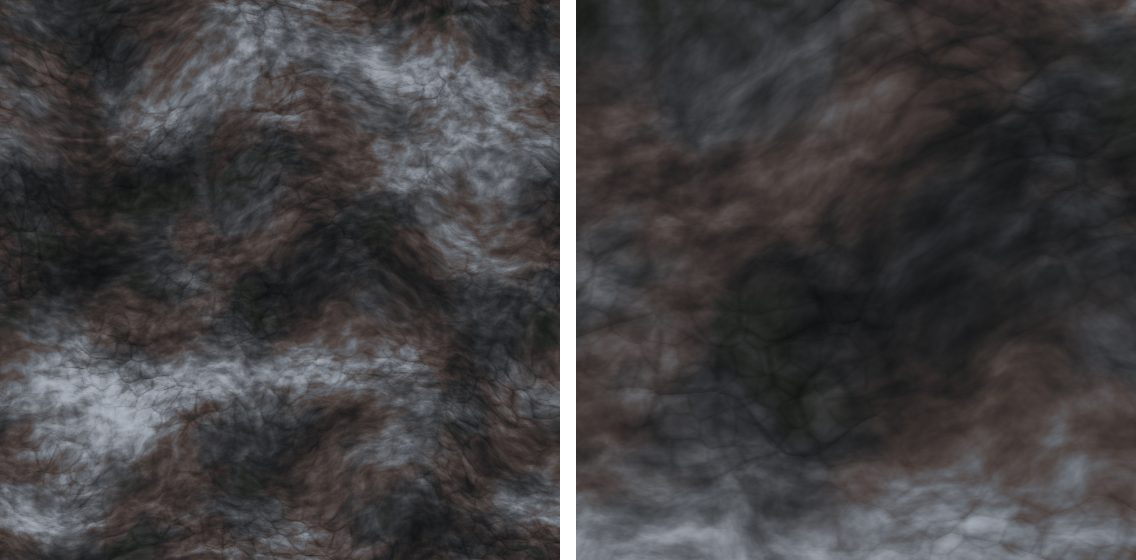
Left: the whole. Right: its middle third, enlarged.
Give the GLSL for this texture, as a WebGL 1 fragment shader.

```glsl
precision highp float;
// Weathered dark rock: pale, cool mineral patches over brown-black strata.
// Wrapped gradient noise, bent by sines, sets the log of the brightness;
// cellular pebbles, thin ledges and fine fibres are layered over it.
uniform vec2 u_resolution;

const float TAU = 6.2831853;
const float MEDIAN_LIGHT = 0.243;
const float SHOULDER = 0.48;
const float SHOULDER_RANGE = 0.25;
const float PATCH_CONTRAST = 1.22;
const float BAND_CONTRAST = 0.22;
const float GLINT_CONTRAST = 1.2;
const float LEDGE_CONTRAST = 0.22;
const float PEBBLE_CONTRAST = 0.26;
const float FIBRE_CONTRAST = 0.5;
const vec2 PATCH_REPEATS = vec2(3.0, 5.0);
const vec2 GLINT_REPEATS = vec2(7.0, 3.0);
const vec2 LEDGE_REPEATS = vec2(2.0, 4.0);
const vec2 PEBBLE_REPEATS = vec2(26.0, 30.0);
const vec2 FIBRE_REPEATS = vec2(34.0, 54.0);
const vec3 COOL_TINT = vec3(0.965, 1.0, 1.06);
const vec3 RUST_TINT = vec3(1.11, 0.96, 0.92);
const vec3 MOSS_TINT = vec3(0.96, 1.06, 0.96);

vec2 hash2(vec2 cell) {
  vec3 q = fract(cell.xyx * vec3(0.1031, 0.1030, 0.0973));
  q += dot(q, q.yzx + 33.33);
  return fract((q.xx + q.yz) * q.zy);
}

// Dot product of a random unit gradient with the offset from its corner.
float corner(vec2 cell, vec2 offset, vec2 period, float seed) {
  float angle = TAU * hash2(mod(cell, period) + seed).x;
  return dot(vec2(cos(angle), sin(angle)), offset);
}

// Gradient noise that wraps after "repeats" cells across the unit square.
float noise(vec2 uv, vec2 repeats, float seed) {
  vec2 p = uv * repeats + fract(seed * 0.37);
  vec2 c = floor(p), f = p - c;
  vec2 w = f * f * f * (f * (f * 6.0 - 15.0) + 10.0);
  vec2 e = vec2(1.0, 0.0);
  float low = mix(corner(c, f, repeats, seed),
                  corner(c + e, f - e, repeats, seed), w.x);
  float high = mix(corner(c + e.yx, f - e.yx, repeats, seed),
                   corner(c + 1.0, f - 1.0, repeats, seed), w.x);
  return mix(low, high, w.y);
}

float layeredNoise(vec2 uv, vec2 repeats, float seed) {
  float sum = 0.0, gain = 1.0;
  for (int i = 0; i < 5; i++) {
    sum += gain * noise(uv, repeats, seed);
    repeats *= 2.0;
    gain *= 0.54;
    seed += 17.0;
  }
  return sum;
}

// Rounded stones: lit from above, with darker joints between them.
float pebbles(vec2 uv, vec2 repeats, float seed) {
  vec2 p = uv * repeats, c = floor(p), toNearest = vec2(0.0);
  float first = 9.0, second = 9.0;
  for (int j = -1; j <= 1; j++) {
    for (int i = -1; i <= 1; i++) {
      vec2 cell = c + vec2(float(i), float(j));
      vec2 d = p - cell - hash2(mod(cell, repeats) + seed);
      float dist = length(d);
      if (dist < first) {
        second = first;
        first = dist;
        toNearest = d;
      } else {
        second = min(second, dist);
      }
    }
  }
  float joint = 1.0 - smoothstep(0.0, 0.22, second - first);
  return 0.6 * toNearest.y - 0.8 * joint + 0.15;
}

void main() {
  vec2 uv = gl_FragCoord.xy / u_resolution;

  // Bend the strata with whole sine waves, then with noise.
  vec2 bent = uv;
  bent.y += 0.03 * sin(TAU * (uv.x + 0.1)) + 0.015 * sin(TAU * (2.0 * uv.x + uv.y));
  bent += 0.045 * vec2(noise(uv, vec2(4.0), 61.0), noise(uv, vec2(5.0), 83.0));
  vec2 rough = bent + 0.01 * vec2(noise(uv, vec2(19.0), 7.0), noise(uv, vec2(23.0), 29.0));

  // Broad light and dark: two strata, patches and slanting pale glints.
  float patches = layeredNoise(rough, PATCH_REPEATS, 11.0);
  float bands = cos(2.0 * TAU * (bent.y - 0.81));
  float logLight = PATCH_CONTRAST * patches + BAND_CONTRAST * bands;
  float glint = max(noise(vec2(bent.x + bent.y, bent.y), GLINT_REPEATS, 137.0), 0.0);
  logLight += GLINT_CONTRAST * glint * glint * smoothstep(-0.2, 0.4, logLight);

  // Thin ledges: a light lip above a soft shadow.
  float level = noise(bent, LEDGE_REPEATS, 211.0);
  float lipOffset = level / 0.022, shadowOffset = (level + 0.06) / 0.045;
  float ledge = exp(-lipOffset * lipOffset) - exp(-shadowOffset * shadowOffset);
  float ledgeMask = smoothstep(-0.05, 0.2, noise(uv, vec2(4.0, 3.0), 307.0));
  logLight += LEDGE_CONTRAST * ledgeMask * ledge;

  // Fine surface: stones here and there, fibres everywhere.
  float stoneMask = 0.3 + 0.7 * smoothstep(-0.1, 0.25, noise(uv, vec2(6.0, 7.0), 401.0));
  float stones = pebbles(rough, PEBBLE_REPEATS, 19.0)
               + 0.5 * pebbles(bent, 2.0 * PEBBLE_REPEATS, 43.0);
  logLight += PEBBLE_CONTRAST * stoneMask * stones;
  logLight += FIBRE_CONTRAST * layeredNoise(rough, FIBRE_REPEATS, 503.0);

  // Roll off only the highlights.
  float light = MEDIAN_LIGHT * exp(logLight);
  float excess = max(light - SHOULDER, 0.0);
  light = min(light, SHOULDER) + SHOULDER_RANGE * (1.0 - exp(-excess / SHOULDER_RANGE));

  // Rust on the middle tones, moss in dark hollows, cool stone elsewhere.
  float stain = noise(rough, vec2(7.0, 9.0), 601.0) + 0.4 * noise(rough, vec2(24.0, 37.0), 653.0);
  float rust = smoothstep(-0.3, 0.25, stain) * smoothstep(0.08, 0.19, light)
             * (1.0 - smoothstep(0.25, 0.42, light));
  float moss = smoothstep(0.15, 0.4, noise(rough, vec2(9.0, 12.0), 701.0))
             * (1.0 - smoothstep(0.12, 0.24, light));
  vec3 tint = mix(mix(COOL_TINT, RUST_TINT, rust), MOSS_TINT, moss);
  gl_FragColor = vec4(light * tint, 1.0);
}
```
